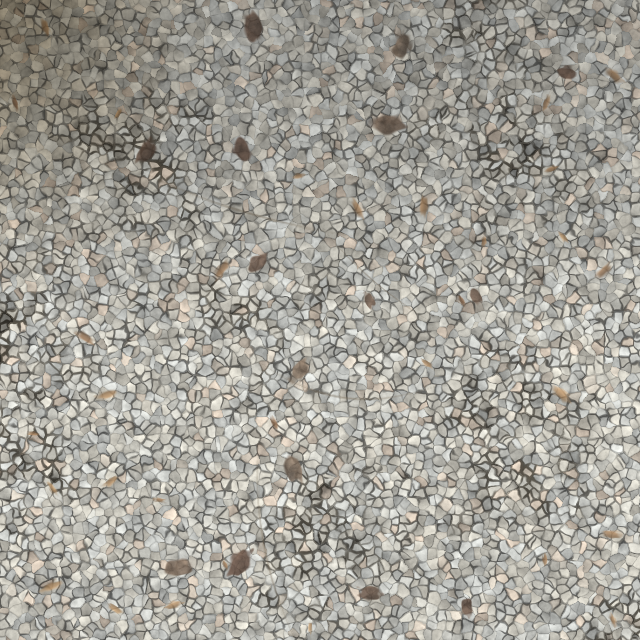
Give the GLSL for this texture, as a WebGL 2 fragment shader.

```glsl
#version 300 es
precision highp float;

#define STONES 72.0
#define JITTER 0.95
#define WARP 0.24
#define TONE 0.735
#define TONE_SPREAD 0.23
#define GRAIN 0.16
#define GAP_SOFTNESS 0.17
#define DIRT_SCALE 4.0
#define DIRT_AMOUNT 0.75

uniform vec2 u_resolution;
out vec4 outColor;

vec2 hash2(vec2 p) {
  vec3 q = fract(p.xyx * vec3(0.1031, 0.1030, 0.0973));
  q += dot(q, q.yzx + 33.33);
  return fract((q.xx + q.yz) * q.zy);
}

float noise(vec2 p) {
  vec2 i = floor(p), f = fract(p);
  f = f * f * (3.0 - 2.0 * f);
  float low = mix(hash2(i).x, hash2(i + vec2(1, 0)).x, f.x);
  float high = mix(hash2(i + vec2(0, 1)).x, hash2(i + vec2(1, 1)).x, f.x);
  return mix(low, high, f.y);
}

float fbm(vec2 p) {
  float sum = 0.0, amp = 0.5;
  for (int k = 0; k < 5; k++) {
    sum += amp * noise(p);
    p = mat2(1.6, 1.2, -1.2, 1.6) * p + 7.3;
    amp *= 0.5;
  }
  return sum / 0.97;
}

vec2 site(vec2 cell) {
  return cell + 0.5 + JITTER * (hash2(cell + 41.0) - 0.5);
}

// Distance to the stone border; also gives the stone cell and its local offset
float stoneEdge(vec2 p, out vec2 id, out vec2 local) {
  vec2 base = floor(p);
  float nearest = 9.0;
  for (int y = -1; y <= 1; y++)
    for (int x = -1; x <= 1; x++) {
      vec2 cell = base + vec2(x, y), d = site(cell) - p;
      if (dot(d, d) < nearest) { nearest = dot(d, d); id = cell; local = d; }
    }
  float edge = 9.0;
  for (int y = -2; y <= 2; y++)
    for (int x = -2; x <= 2; x++) {
      if (x == 0 && y == 0) continue;
      vec2 d = site(id + vec2(x, y)) - p;
      edge = min(edge, dot(0.5 * (local + d), normalize(d - local)));
    }
  return edge;
}

// Scattered ellipses of given half size: x coverage, y shade across, z random
vec3 scatter(vec2 p, float grid, float chance, vec2 size, float seed, float px) {
  vec3 found = vec3(0);
  vec2 base = floor(p * grid);
  for (int y = -1; y <= 1; y++)
    for (int x = -1; x <= 1; x++) {
      vec2 cell = base + vec2(x, y), h = hash2(cell + seed), r = hash2(cell + seed + 19.0);
      if (h.x > chance) continue;
      vec2 d = p - (cell + 0.15 + 0.7 * r) / grid;
      float a = 6.2832 * h.y, c = cos(a), s = sin(a);
      d = mat2(c, -s, s, c) * d;
      d.y += 4.0 * (r.x - 0.5) * d.x * d.x;
      vec2 q = d / (size * (0.6 + 0.7 * r.y));
      q *= 0.75 + 0.6 * noise(q * 1.6 + cell * 5.0);
      float dist = (length(q) - 1.0) * size.y;
      float cover = 1.0 - smoothstep(-1.5 * px, 1.5 * px, dist);
      if (cover > found.x) found = vec3(cover, q.y, r.x);
    }
  return found;
}

void main() {
  float side = min(u_resolution.x, u_resolution.y);
  vec2 p = gl_FragCoord.xy / side, uv = gl_FragCoord.xy / u_resolution;
  float px = 1.0 / side;

  // Crushed stones with tilted facets and muted tints
  vec2 g = p * STONES, id, local;
  g += WARP * (vec2(noise(g * 1.3), noise(g * 1.3 + 37.0)) - 0.5) * 2.0;
  float edge = stoneEdge(g, id, local);
  edge -= 0.25 * max(length(local) - 0.5, 0.0);
  vec2 h = hash2(id + 3.0), tilt = hash2(id + 77.0) - 0.5;
  float tone = TONE + TONE_SPREAD * (h.x - 0.5) + 0.24 * dot(local, tilt);
  tone += GRAIN * (fbm(p * 170.0) - 0.5);
  vec3 tint = mix(vec3(0.99, 1.0, 0.98), vec3(1.015, 1.0, 0.945), smoothstep(0.1, 0.7, h.y));
  tint = mix(tint, vec3(1.05, 0.98, 0.90), smoothstep(0.85, 0.98, h.y));
  vec3 color = tone * tint;

  // Uneven shaded joints, with dark soil crumbs inside broad patches
  float haze = smoothstep(0.45, 1.0, uv.y);
  float patches = smoothstep(0.48, 0.74, fbm(p * DIRT_SCALE + 11.0) - 0.03 * haze);
  float dirt = DIRT_AMOUNT * patches * smoothstep(0.35, 0.7, fbm(p * 34.0));
  float depth = smoothstep(0.15, 0.85, noise(g * 1.2 + 5.0));
  float gap = 0.13 * dirt + 0.05 * (depth - 0.5);
  float stone = smoothstep(gap - 0.03, gap + max(GAP_SOFTNESS, px * STONES), edge);
  vec3 joint = color * mix(0.84, 0.50, depth) * (1.0 + 0.12 * haze);
  joint = mix(joint, vec3(0.25, 0.23, 0.19), dirt);
  color = mix(joint, color, stone);
  color *= 1.0 - 0.5 * dirt * step(0.82, hash2(id + 9.0).x);

  // Leaf scraps, seed husks and thin twigs
  vec3 leaf = scatter(p, 6.0, 0.22, vec2(0.019, 0.012), 5.0, px);
  vec3 leafColor = mix(vec3(0.33, 0.25, 0.21), vec3(0.48, 0.42, 0.36), leaf.z);
  color = mix(color, leafColor * (0.6 + 0.8 * fbm(p * 90.0) + 0.12 * leaf.y), 0.85 * leaf.x);
  vec3 husk = scatter(p, 10.0, 0.30, vec2(0.012, 0.0048), 23.0, px);
  vec3 huskColor = mix(vec3(0.46, 0.34, 0.25), vec3(0.66, 0.53, 0.38), husk.z);
  color = mix(color, huskColor * (1.0 + 0.25 * husk.y), 0.8 * husk.x);
  vec3 twig = scatter(p, 4.0, 0.30, vec2(0.07, 0.0012), 61.0, px);
  color = mix(color, vec3(0.42, 0.37, 0.30), 0.5 * twig.x);

  // Light fades to the top, with a brown tinge in the upper left
  float light = mix(1.06, 0.84, smoothstep(0.35, 1.0, uv.y)) + 0.08 * (fbm(p * 3.0) - 0.5);
  float corner = 1.0 - smoothstep(0.0, 0.4, length((uv - vec2(0, 1)) * vec2(1.0, 0.8)));
  color *= light * mix(vec3(1), vec3(0.78, 0.74, 0.67), corner);
  outColor = vec4(clamp(color, 0.0, 1.0), 1.0);
}
```
